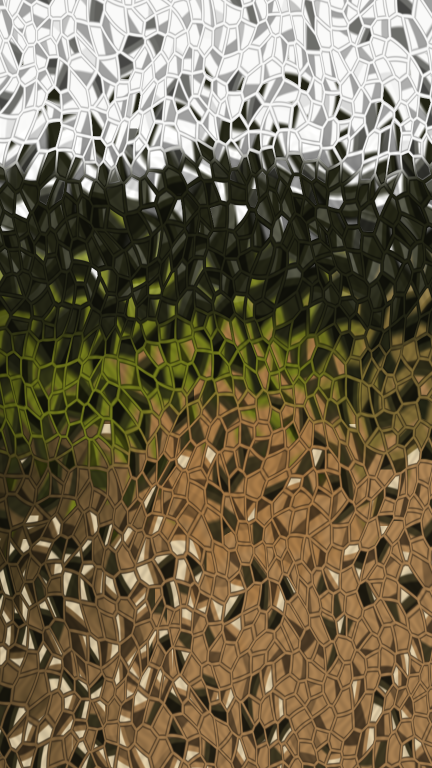
Give the GLSL for this texture, as a Shadertoy shader.

```glsl
// Hammered glass over a blurred garden: white sky, dark hedge, green grass, tan earth.
// Stretched Voronoi cells act as small lenses that bend the view up or down;
// pits, shaded facets, glints and dark rims then give each cell its relief.

#define CELLS vec2(55.0, 34.0)
#define REFRACT 0.17
#define RIM_DARK 0.42
#define SKY vec3(0.98, 0.98, 0.975)
#define HEDGE vec3(0.13, 0.135, 0.075)
#define GRASS vec3(0.44, 0.47, 0.11)
#define EARTH vec3(0.65, 0.495, 0.315)
#define SHADE vec3(0.25, 0.205, 0.11)
#define GLINT vec3(0.89, 0.83, 0.69)

vec2 hash2(vec2 p) {
    p = vec2(dot(p, vec2(127.1, 311.7)), dot(p, vec2(269.5, 183.3)));
    return fract(sin(p) * 43758.5);
}

// Returns distance to the nearest cell border; also the cell id and local offset.
float voronoi(vec2 q, out vec2 id, out vec2 local) {
    vec2 base = floor(q), f = q - base, nearest = vec2(0.0), cell = vec2(0.0);
    float best = 9.0;
    for (int j = -1; j <= 1; j++)
    for (int i = -1; i <= 1; i++) {
        vec2 g = vec2(i, j);
        vec2 d = g + 0.06 + 0.88 * hash2(base + g) - f;
        float len = dot(d, d);
        if (len < best) { best = len; nearest = d; cell = g; }
    }
    float border = 9.0;
    for (int j = -2; j <= 2; j++)
    for (int i = -2; i <= 2; i++) {
        vec2 g = cell + vec2(i, j);
        vec2 d = g + 0.06 + 0.88 * hash2(base + g) - f;
        vec2 gap = d - nearest;
        if (dot(gap, gap) > 0.0001)
            border = min(border, dot(0.5 * (d + nearest), normalize(gap)));
    }
    id = base + cell;
    local = -nearest;
    return border;
}

// A soft elliptical patch, 1 at its centre and 0 outside.
float patchAt(vec2 p, vec2 centre, vec2 radius) {
    return 1.0 - smoothstep(0.45, 1.0, length((p - centre) / radius));
}

// The view behind the glass.
vec3 garden(vec2 p) {
    float sway = 0.012 * sin(p.x * 9.0) + 0.007 * sin(p.x * 21.0 + 2.0);
    float y = p.y + sway;
    float lit = smoothstep(-0.1, 0.55, p.x + 0.35 * (0.25 - p.y));
    vec3 col = mix(SHADE, EARTH, lit);
    col = mix(col, EARTH * 0.9, 0.35 * (1.0 - smoothstep(0.1, 0.3, y)));
    float grassTop = smoothstep(0.39, 0.45, y) * (1.0 - 0.55 * smoothstep(0.68, 0.9, p.x));
    vec3 grass = mix(GRASS * 0.6, GRASS, patchAt(p, vec2(0.42, 0.47), vec2(0.55, 0.2)));
    col = mix(col, grass, grassTop);
    col = mix(col, EARTH * vec3(0.98, 0.94, 0.86), patchAt(p, vec2(0.57, 0.38), vec2(0.36, 0.15)));
    col = mix(col, HEDGE, smoothstep(0.53, 0.6, y));
    return mix(col, SKY, smoothstep(0.765, 0.81, y));
}

vec3 glass(vec2 uv, float aspect) {
    // Wavering grid, so that the cells lean and swell
    vec2 q = vec2(uv.x * aspect, uv.y) * CELLS;
    q += vec2(0.45 * sin(q.y * 0.75 + 1.8 * sin(q.x * 0.31)),
              0.35 * sin(q.x * 0.8 + 1.5 * sin(q.y * 0.27)));
    vec2 id, local;
    float border = voronoi(q, id, local);
    vec2 tilt = hash2(id + 17.0) * 2.0 - 1.0;
    vec2 luck = hash2(id + 53.0);
    float angle = 6.2832 * hash2(id + 91.0).x;
    float lean = dot(local, vec2(cos(angle), sin(angle)));
    float core = smoothstep(0.05, 0.15, border);

    // Refracted view
    float bend = core * REFRACT * (0.5 * tilt.y + 0.85 * lean);
    vec3 col = garden(uv + vec2(0.05 * core * tilt.x, bend));

    // Regions that steer the relief
    float sky = smoothstep(0.72, 0.86, uv.y);
    float low = 1.0 - smoothstep(0.26, 0.38, uv.y);
    float left = 1.0 - smoothstep(0.1, 0.7, uv.x);
    float middle = smoothstep(0.28, 0.42, uv.y) * (1.0 - sky);

    // Dark pits
    float pitChance = mix(0.17 + 0.25 * left, 0.42 + 0.15 * left, middle);
    pitChance = mix(pitChance, 0.16, sky);
    float pit = core * step(luck.x, pitChance) * smoothstep(-0.3, -0.1, lean);
    col = mix(col, mix(HEDGE, vec3(0.36), sky * 0.7), 0.8 * pit);

    // Shaded and glinting facets
    float facet = core * smoothstep(0.06, 0.2, lean) * smoothstep(0.2, 0.6, luck.y);
    col *= 1.0 - facet * mix(0.55, 0.36, sky);
    float shine = core * smoothstep(0.08, 0.2, -lean);
    float glintChance = low * (0.25 + 0.5 * left) + 0.1 * middle * (1.0 - smoothstep(0.4, 0.5, uv.y));
    col = mix(col, GLINT, 0.85 * shine * step(1.0 - glintChance, luck.y));
    float hedgeBand = smoothstep(0.56, 0.66, uv.y) * (1.0 - sky);
    col += hedgeBand * 0.22 * shine * luck.x;

    // Rims and fine ripple
    float rim = exp(-pow((border - 0.09) / 0.04, 2.0));
    col *= 1.0 - rim * RIM_DARK * (1.0 - 0.45 * sky);
    col *= 1.0 + 0.05 * sin(q.x * 9.0 + 3.0 * sin(q.y * 4.0)) * (1.0 - sky);
    return col;
}

void mainImage(out vec4 fragColor, in vec2 fragCoord) {
    float aspect = iResolution.x / iResolution.y;
    vec3 sum = vec3(0.0);
    // Four samples per pixel smooth the edges
    for (int k = 0; k < 4; k++) {
        vec2 jitter = vec2(k % 2, k / 2) * 0.5 - 0.25;
        sum += clamp(glass((fragCoord + jitter) / iResolution.xy, aspect), 0.0, 1.0);
    }
    fragColor = vec4(sum * 0.25, 1.0);
}
```
